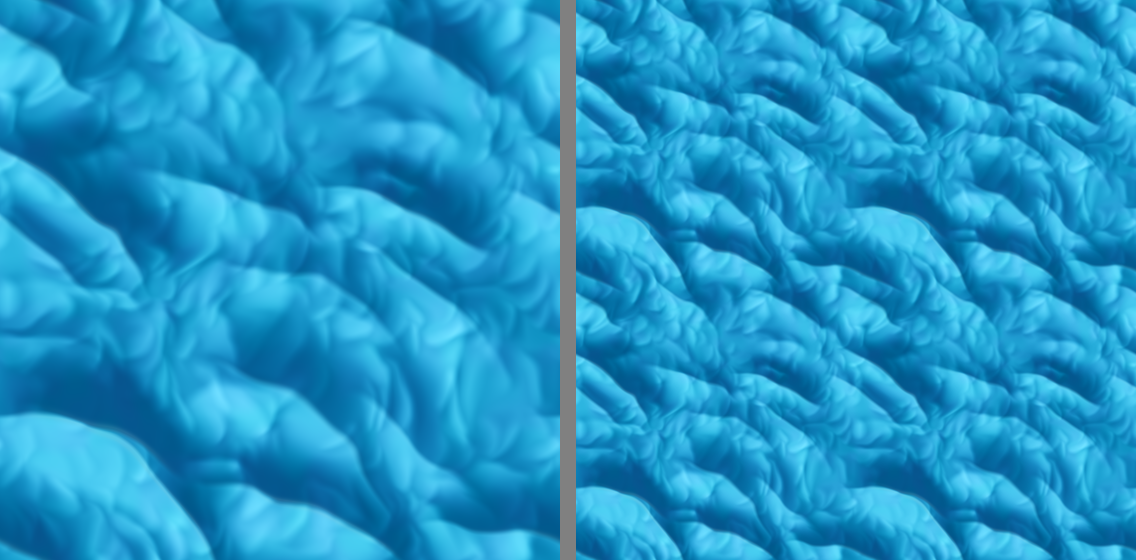
Left, the tile; right, the same tile 2 across and 2 down.
Give the GLSL for this texture, as a Shadertoy shader.

```glsl
const float CREST_ANGLE = -0.52;
const float FOLD_ANGLE = -0.9;
const float LUMP_ANGLE = -1.9;

vec4 hash4(vec2 cell, float seed) {
    vec4 p = fract(vec4(cell.xyx, cell.y + seed) * vec4(0.1031, 0.1030, 0.0973, 0.1099) + seed * 0.137);
    p += dot(p, p.wzxy + 33.33);
    return fract((p.xxyz + p.yzzw) * p.zywx);
}

// Smooth value noise in -1..1 that wraps after "cells" repeats
float tileNoise(vec2 uv, float cells, float seed) {
    vec2 p = uv * cells;
    vec2 i = floor(p);
    vec2 f = fract(p);
    f = f * f * f * (f * (f * 6.0 - 15.0) + 10.0);
    float a = hash4(mod(i, cells), seed).x;
    float b = hash4(mod(i + vec2(1, 0), cells), seed).x;
    float c = hash4(mod(i + vec2(0, 1), cells), seed).x;
    float d = hash4(mod(i + vec2(1, 1), cells), seed).x;
    return 2.0 * mix(mix(a, b, f.x), mix(c, d, f.x), f.y) - 1.0;
}

vec2 warp(vec2 uv, float cells, float amount, float seed) {
    return uv + amount * vec2(tileNoise(uv, cells, seed), tileNoise(uv, cells, seed + 5.0));
}

// Scattered arched crests of varied strength, light below and dark above.
// Returns the summed relief in x and the strongest rim in y.
vec2 crests(vec2 uv, vec2 cells, float angle, float spread,
            float reach, float width, float arch, float edge, float seed) {
    vec2 p = uv * cells;
    vec2 base = floor(p);
    float relief = 0.0;
    float rim = 0.0;
    for (int y = -2; y <= 2; y++) {
        for (int x = -2; x <= 2; x++) {
            vec2 cell = base + vec2(x, y);
            vec4 rnd = hash4(mod(cell, cells), seed);
            vec2 d = (p - cell - mix(vec2(0.08), vec2(0.92), rnd.xy)) / cells;
            float a = angle + spread * (2.0 * rnd.z - 1.0);
            vec2 along = vec2(cos(a), sin(a));
            float u = dot(d, along);
            float v = dot(d, vec2(-along.y, along.x));
            float depth = -(v + arch * u * u);
            float q = u / (reach * mix(0.75, 1.2, rnd.w));
            float strength = mix(0.6, 1.3, fract(rnd.w * 7.0));
            float window = strength * smoothstep(0.0, 1.0, 1.0 - q * q);
            float side = 2.0 * smoothstep(-edge, edge, depth) - 1.0;
            relief += side * (1.0 - smoothstep(0.15, 1.0, abs(depth) / width)) * window;
            float r = depth / edge;
            rim = max(rim, exp(-r * r) * window);
        }
    }
    return vec2(relief, rim);
}

// Deep blue to pale cyan
vec3 waterColor(float t) {
    return vec3(0.01, 0.34, 0.55) + t * vec3(0.0, 0.47, 0.52) + t * t * vec3(0.31, 0.0, -0.11);
}

void mainImage(out vec4 fragColor, in vec2 fragCoord) {
    vec2 uv = fragCoord / iResolution.xy;

    // Irregular outlines at three scales
    vec2 bent = warp(uv, 5.0, 0.03, 1.0);
    vec2 rough = warp(bent, 14.0, 0.012, 2.0);
    vec2 ragged = warp(rough, 29.0, 0.006, 6.0);

    // Large ridges, folds across them and small lumps
    vec2 ridges = crests(rough, vec2(3, 5), CREST_ANGLE, 0.25, 0.22, 0.15, 0.9, 0.008, 3.0);
    vec2 folds = crests(ragged, vec2(7, 9), FOLD_ANGLE, 1.0, 0.08, 0.065, 3.5, 0.011, 4.0);
    vec2 lumps = crests(ragged, vec2(18, 13), LUMP_ANGLE, 0.9, 0.045, 0.032, 8.0, 0.009, 7.0);

    // Steep contrast makes flat deep hollows with lumpy upper borders
    float swell = 0.13 * tileNoise(uv, 4.0, 8.0) + 0.12 * tileNoise(bent, 8.0, 11.0);
    float height = 0.61 + 0.48 * ridges.x + swell + 0.14 * folds.x + 0.06 * lumps.x;
    float broad = smoothstep(-0.1, 1.15, height);

    // Small detail lives on the bright slopes
    float detail = mix(0.12, 1.0, smoothstep(0.15, 0.6, broad));
    float tone = 0.02 + 0.94 * broad + detail * (0.05 * folds.x + 0.085 * lumps.x);

    // Pale rims and faint tint shifts
    vec3 color = waterColor(tone);
    float rim = min(ridges.y * ridges.y, 1.0);
    color = mix(color, vec3(0.50, 0.76, 0.82), 0.22 * rim);
    color += 0.02 * tileNoise(ragged, 23.0, 9.0) * vec3(1.0, -0.7, 0.3);
    fragColor = vec4(clamp(color, 0.0, 1.0), 1.0);
}
```
